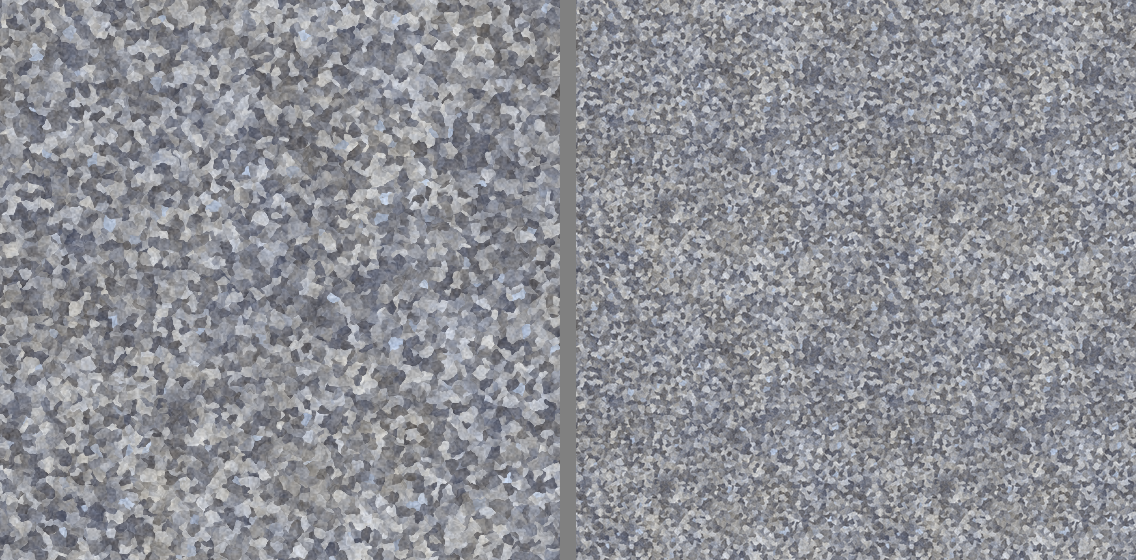
Left, the tile; right, the same tile 2 across and 2 down.
A Shadertoy shader for this texture:

```glsl
// Galvanised zinc: a seamless sheet of mottled grey-blue crystal grains with faint scratches.

const float GRAINS = 74.0; // grain cells across the canvas

// Three random values from an integer lattice point and a seed.
vec3 hash3(vec2 cell, float seed) {
    uvec3 v = uvec3(uint(cell.x), uint(cell.y), uint(seed));
    v = v * 1664525u + 1013904223u;
    v.x += v.y * v.z; v.y += v.z * v.x; v.z += v.x * v.y;
    v ^= v >> 16u;
    v.x += v.y * v.z; v.y += v.z * v.x; v.z += v.x * v.y;
    return vec3(v >> 8u) / 16777216.0;
}

// Smooth value noise that wraps after a whole number of cells.
vec3 noise3(vec2 p, float period, float seed) {
    vec2 i = floor(p), f = fract(p);
    f = f * f * (3.0 - 2.0 * f);
    vec2 lo = mod(i, period), hi = mod(i + 1.0, period);
    vec3 bottom = mix(hash3(lo, seed), hash3(vec2(hi.x, lo.y), seed), f.x);
    vec3 top = mix(hash3(vec2(lo.x, hi.y), seed), hash3(hi, seed), f.x);
    return mix(bottom, top, f.y);
}

// Layered wrapping noise, centred on zero.
vec3 cloud3(vec2 uv, float freq, float seed) {
    vec3 sum = vec3(0.0);
    float amp = 0.5;
    for (int k = 0; k < 3; k++) {
        sum += amp * (noise3(uv * freq, freq, seed + float(k)) - 0.5);
        freq *= 2.0;
        amp *= 0.8;
    }
    return sum;
}

// Colour of one grain from its random values and the regional drift.
vec3 grainColor(vec3 rnd, vec3 drift) {
    float shade = clamp(rnd.x + 0.28 * drift.x, 0.0, 1.05);
    float light = mix(0.385, 0.775, pow(shade, 1.2));
    float cool = 0.5 + 0.5 * (rnd.y - 0.5) + 0.8 * drift.y;
    vec3 tint = mix(vec3(0.014, 0.007, -0.014), vec3(-0.024, -0.003, 0.044), cool);
    tint += (1.0 - shade) * vec3(0.0, -0.004, 0.016);
    float frost = smoothstep(0.94, 0.99, rnd.y) * smoothstep(0.5, 0.8, shade);
    return vec3(light) + tint + frost * vec3(-0.02, 0.015, 0.06);
}

void mainImage(out vec4 fragColor, in vec2 fragCoord) {
    vec2 uv = fragCoord / iResolution.xy;
    vec3 drift = cloud3(uv, 7.0, 11.0);

    // Ragged grain borders: bend the plane before cutting it into cells.
    vec2 p = uv * GRAINS;
    p += 0.8 * (noise3(uv * 70.0, 70.0, 21.0).xy - 0.5);
    p += 0.32 * (noise3(uv * 190.0, 190.0, 22.0).xy - 0.5);

    // Grains of uneven reach, blended over a thin soft border.
    vec2 home = floor(p), local = vec2(0.0);
    vec3 sum = vec3(0.0), owner = vec3(0.0);
    float total = 0.0, nearest = 9.0;
    for (int y = -2; y <= 2; y++) {
        for (int x = -2; x <= 2; x++) {
            vec2 cell = home + vec2(x, y);
            vec2 id = mod(cell, GRAINS);
            vec3 place = hash3(id, 1.0);
            vec3 look = hash3(id, 2.0);
            vec2 offset = p - cell - place.xy;
            float reach = length(offset) - 0.55 * place.z;
            float angle = 6.2832 * look.z;
            float facet = 0.05 * dot(offset, vec2(cos(angle), sin(angle)));
            float weight = exp(-32.0 * reach);
            sum += weight * (grainColor(look, drift) + facet);
            total += weight;
            if (reach < nearest) {
                nearest = reach;
                owner = look;
                local = offset;
            }
        }
    }
    vec3 color = sum / total;

    // Scratches that follow a direction of their own in each grain.
    float turn = 3.1416 * owner.z;
    vec2 along = vec2(cos(turn), sin(turn));
    vec2 streak = vec2(dot(local, along) * 1.2, dot(local, vec2(-along.y, along.x)) * 4.5);
    color += 0.09 * (noise3(streak + 40.0 * owner.xy, 64.0, 31.0).x - 0.5);

    // Fine surface grit and blotches.
    vec3 grit = noise3(uv * 300.0, 300.0, 41.0) - 0.5;
    vec3 blotch = noise3(uv * 130.0, 130.0, 42.0) - 0.5;
    color += 0.11 * grit.x + 0.05 * blotch.x;
    color += 0.03 * blotch.y * vec3(-0.6, 0.0, 1.0);

    fragColor = vec4(clamp(color, 0.0, 1.0), 1.0);
}
```
